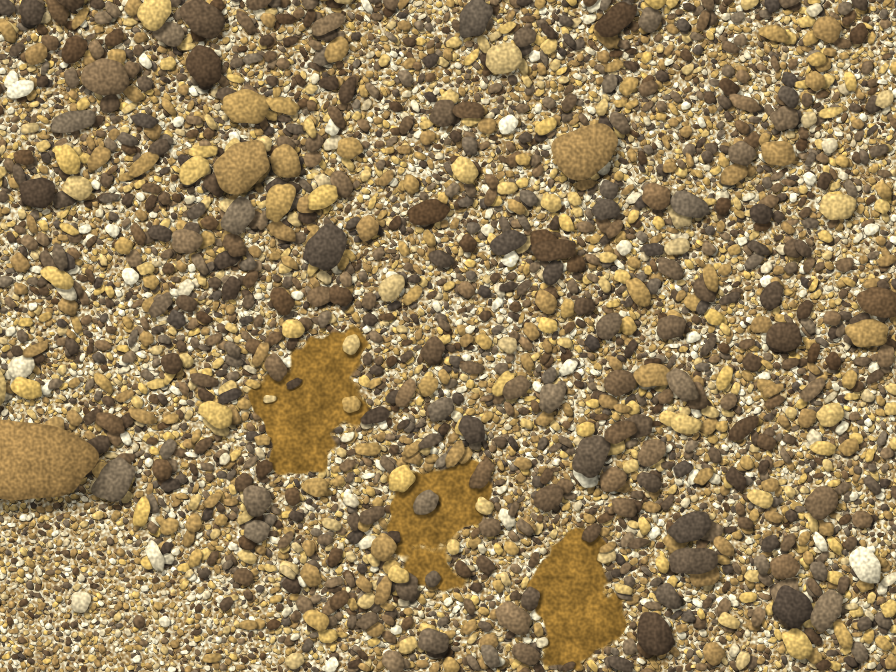
Write a Shadertoy shader that draws this texture.

```glsl
#define LAYERS 7
#define FINEST_CELL 0.0088
#define CELL_GROWTH 1.5
#define WOBBLE 0.28
#define SHADOW_DEPTH 0.46
#define LIGHT_DIR vec2(-0.5, 0.8)
#define DARK vec3(0.32, 0.26, 0.20)
#define UMBER vec3(0.53, 0.45, 0.34)
#define TAN vec3(0.63, 0.51, 0.32)
#define GOLD vec3(0.86, 0.72, 0.40)
#define SAND vec3(0.78, 0.70, 0.53)
#define CREAM vec3(1.0, 0.96, 0.82)

vec3 hash3(vec2 p) {
    vec3 q = fract(p.xyx * vec3(0.1031, 0.1030, 0.0973));
    q += dot(q, q.yxz + 33.33);
    return fract((q.xxy + q.yzz) * q.zyx);
}

float cornerSlope(vec2 cell, vec2 offset) {
    float a = 6.2832 * hash3(cell).x;
    return dot(vec2(cos(a), sin(a)), offset);
}

float gradientNoise(vec2 p) {
    vec2 i = floor(p), f = p - i;
    vec2 u = f * f * f * (f * (f * 6.0 - 15.0) + 10.0);
    vec2 e = vec2(0, 1);
    return mix(mix(cornerSlope(i, f), cornerSlope(i + e.yx, f - e.yx), u.x),
               mix(cornerSlope(i + e.xy, f - e.xy), cornerSlope(i + 1.0, f - 1.0), u.x), u.y);
}

// Sandy corner at the lower left
float sandMask(vec2 p) {
    float edge = p.y + 0.8 * p.x - 0.36 + 0.12 * gradientNoise(p * 7.0);
    return 1.0 - smoothstep(-0.06, 0.08, edge);
}

// Diagonal chain of bare ochre rock, negative inside
float slabDistance(vec2 p) {
    float d = 1.0;
    for (int i = 0; i < 3; i++) {
        vec2 centre = vec2(0.47, 0.40) + float(i) * vec2(0.195, -0.15);
        d = min(d, length((p - centre) * vec2(1.1, 0.85)) - 0.075);
    }
    return d + 0.08 * gradientNoise(p * 11.0 + 4.0) + 0.02 * gradientNoise(p * 40.0);
}

float roundLength(vec2 q) {
    q = pow(abs(q) + 1e-4, vec2(2.3));
    return pow(q.x + q.y, 1.0 / 2.3);
}

// One shaded stone with its cast shadow
void drawStone(inout vec3 col, vec2 d, vec2 radii, float angle, vec3 tint, float seed) {
    if (dot(d, d) > 4.5 * radii.x * radii.x) return;
    float c = cos(angle), s = sin(angle);
    mat2 turn = mat2(c, -s, s, c);
    vec2 q = turn * d / radii;
    float rim = 1.0 + WOBBLE * gradientNoise(q / (length(q) + 1e-3) * 1.1 + seed);
    float dist = roundLength(q) - rim;

    vec2 shadowPos = turn * (d + LIGHT_DIR * radii.y * 0.35) / radii;
    float shadow = 1.0 - smoothstep(-0.1, 0.25, roundLength(shadowPos) - rim);
    col *= 1.0 - SHADOW_DEPTH * shadow;

    float dome = clamp(1.0 + dist, 0.0, 1.0);
    float light = 1.05 + 0.3 * dot(d / radii.x, LIGHT_DIR) - 0.18 * pow(dome, 5.0);
    light += 0.2 * gradientNoise(d * 170.0 + seed) + 0.15 * gradientNoise(d * 50.0 + seed);
    float px = 0.6 / iResolution.y;
    float cover = 1.0 - smoothstep(-px, px, dist * radii.y);
    col = mix(col, tint * light, cover);
}

// Fine material is paler than coarse pebbles
vec3 stoneTint(vec3 h, float fine) {
    float pale = mix(0.36, 0.76, fine);
    if (h.x < pale * mix(0.1, 0.3, fine)) return mix(SAND, CREAM, sqrt(h.y));
    if (h.x < pale * 0.55) return mix(SAND, GOLD, sqrt(h.y));
    if (h.x < pale) return mix(TAN, GOLD, h.y * h.y * 0.6);
    return mix(DARK, UMBER, h.y) + (h.z - 0.5) * vec3(0.05, 0.0, -0.05);
}

void scatterStones(inout vec3 col, vec2 p, float size, float level) {
    vec2 home = floor(p / size);
    float fine = 1.0 - smoothstep(0.0, 4.0, level);
    float density = 0.95 - 0.148 * level;
    for (int y = -1; y <= 1; y++)
    for (int x = -1; x <= 1; x++) {
        vec2 cell = home + vec2(x, y);
        vec2 key = cell + 71.0 * level + 200.0;
        vec3 place = hash3(key), look = hash3(key + 417.3), form = hash3(key + 913.7);
        vec2 centre = (cell + 0.5 + (place.xy - 0.5) * 0.7) * size;
        float sand = sandMask(centre);
        float keep = density;
        if (level > 1.5) keep *= 1.0 - 0.95 * sand;
        if (level > 2.5) keep *= 0.1 + 0.9 * smoothstep(-0.03, 0.01, slabDistance(centre));
        keep *= 1.0 + 0.8 * gradientNoise(centre * 4.0 + 9.0) * level / 3.0;
        if (place.z > keep) continue;
        float major = size * mix(0.32, 0.52, form.x);
        vec2 radii = major * vec2(1.0, mix(0.42, 0.88, form.y));
        vec3 tint = stoneTint(look, max(fine, sand * 0.9));
        drawStone(col, p - centre, radii, (form.z - 0.5) * 2.6, tint, 40.0 * look.z);
    }
}

void mainImage(out vec4 fragColor, in vec2 fragCoord) {
    vec2 p = fragCoord / iResolution.y;

    // Sandy bed
    float grit = gradientNoise(p * 190.0) + 0.5 * gradientNoise(p * 25.0);
    vec3 col = mix(TAN, CREAM, clamp(0.45 + 1.2 * grit, 0.0, 1.0));

    // Grit, bare rock, then pebbles of growing size
    float size = FINEST_CELL;
    for (int i = 0; i < LAYERS; i++) {
        if (i == 3) {
            float mottle = gradientNoise(p * 30.0) + 0.9 * gradientNoise(p * 110.0);
            vec3 rock = vec3(0.58, 0.44, 0.20) * (1.0 + 0.3 * mottle);
            col = mix(col, rock, 1.0 - smoothstep(-0.004, 0.004, slabDistance(p)));
        }
        scatterStones(col, p, size, float(i));
        size *= CELL_GROWTH;
    }

    // Large smooth boulder at the left edge
    drawStone(col, p - vec2(0.035, 0.315), vec2(0.11, 0.058), -0.05, vec3(0.64, 0.51, 0.31), 3.0);

    // Surface grain
    col *= 1.0 + 0.28 * gradientNoise(p * 210.0 + 31.0);
    fragColor = vec4(clamp(col, 0.0, 1.0), 1.0);
}
```
